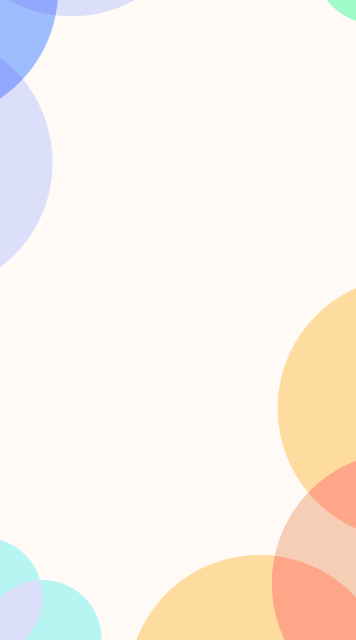
A Shadertoy shader for this background:

```glsl
// Overlapping translucent pastel discs gathered at the edges of a cream canvas.

const vec3 CREAM      = vec3(1.000, 0.980, 0.965);
const vec3 LAVENDER   = vec3(0.863, 0.875, 0.980);
const vec3 BLUE       = vec3(0.620, 0.741, 1.000);
const vec3 PERIWINKLE = vec3(0.573, 0.659, 1.000);
const vec3 MINT       = vec3(0.627, 0.980, 0.785);
const vec3 AQUA       = vec3(0.714, 0.961, 0.949);
const vec3 APRICOT    = vec3(0.996, 0.859, 0.620);
const vec3 PEACH      = vec3(0.965, 0.808, 0.710);
const vec3 CORAL      = vec3(1.000, 0.651, 0.533);

const float LARGE = 0.2051;
const float SMALL = 0.0924;

// Antialiased coverage of a disc; pixel is the size of one pixel.
float disc(vec2 p, vec2 center, float radius, float pixel) {
    return clamp(0.5 - (length(p - center) - radius) / pixel, 0.0, 1.0);
}

// Paints two layers, with a separate colour where they overlap.
vec3 paintPair(vec3 base, float a, vec3 colorA, float b, vec3 colorB, vec3 overlap) {
    vec3 outsideB = mix(base, colorA, a);
    vec3 insideB = mix(colorB, overlap, a);
    return mix(outsideB, insideB, b);
}

void mainImage(out vec4 fragColor, in vec2 fragCoord) {
    // One unit is the canvas height.
    float pixel = 1.0 / iResolution.y;
    vec2 p = fragCoord * pixel;
    vec2 q = p - vec2(iResolution.x * pixel, 0.0); // measured from the right edge

    vec3 color = CREAM;

    // Top left: lavender discs crossed by a blue one
    float lavender = max(disc(p, vec2(0.1120, 1.1797), LARGE, pixel),
                         disc(p, vec2(-0.1230, 0.7461), LARGE, pixel));
    float blue = disc(p, vec2(-0.1143, 1.0164), LARGE, pixel);
    color = paintPair(color, lavender, LAVENDER, blue, BLUE, PERIWINKLE);

    // Top right: mint corner
    color = mix(color, MINT, disc(q, vec2(0.0284, 1.0555), SMALL, pixel));

    // Bottom left: two small aqua discs
    float aquaUpper = disc(p, vec2(-0.0260, 0.0677), SMALL, pixel);
    float aquaLower = disc(p, vec2(0.0664, 0.0013), SMALL, pixel);
    color = paintPair(color, aquaUpper, AQUA, aquaLower, AQUA, LAVENDER);

    // Bottom right: apricot discs crossed by a peach one
    float apricot = max(disc(q, vec2(0.0827, 0.3620), LARGE, pixel),
                        disc(q, vec2(-0.1511, -0.0723), LARGE, pixel));
    float peach = disc(q, vec2(0.0736, 0.0885), LARGE, pixel);
    color = paintPair(color, apricot, APRICOT, peach, PEACH, CORAL);

    fragColor = vec4(color, 1.0);
}
```
